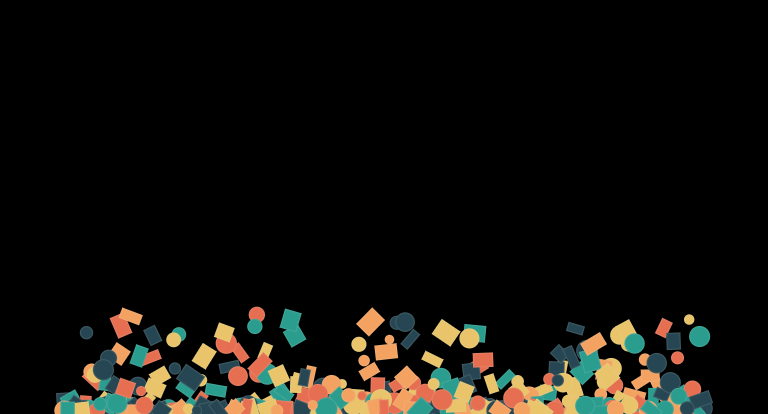
Write a WebGL 1 fragment shader that draws this background.

```glsl
precision highp float;
// A heap of paper confetti lying along the bottom of a black field.
// Each piece is a hashed disc or tilted card; heights follow a power law, so
// the floor is packed while only a few pieces reach the top of the heap.

uniform vec2 u_resolution;

#define PIECES 330        // number of confetti pieces
#define HALF_SPAN 0.775   // half width of the heap, in canvas heights
#define RISE 0.235        // height of the topmost centres
#define SETTLE 3.8        // larger values press more pieces to the floor
#define DISC_SHARE 0.46   // fraction of pieces that are discs
#define RIM 0.0022        // width of the pale outline
#define RIM_TINT 0.16     // strength of the pale outline

const vec3 SLATE = vec3(0.149, 0.275, 0.325);
const vec3 TEAL  = vec3(0.165, 0.616, 0.561);
const vec3 SAND  = vec3(0.914, 0.769, 0.416);
const vec3 AMBER = vec3(0.957, 0.635, 0.380);
const vec3 CORAL = vec3(0.906, 0.435, 0.318);

// Four values in 0..1 from one number
vec4 hash4(float n) {
  vec4 p = fract(vec4(n) * vec4(0.1031, 0.1030, 0.0973, 0.1099));
  p += dot(p, p.wzxy + 33.33);
  return fract((p.xxyz + p.yzzw) * p.zywx);
}

vec3 paperColor(float pick) {
  if (pick < 0.23) return SLATE;
  if (pick < 0.43) return TEAL;
  if (pick < 0.63) return SAND;
  if (pick < 0.82) return AMBER;
  return CORAL;
}

float boxDistance(vec2 p, vec2 halfSize) {
  vec2 q = abs(p) - halfSize;
  return length(max(q, 0.0)) + min(max(q.x, q.y), 0.0);
}

// Height of the heap: lower at the left end, with two dips near the middle
float heapHeight(float x) {
  float wideDip = (x + 0.14) / 0.045;
  float slimDip = (x - 0.43) / 0.035;
  float height = 1.0 - 0.22 * smoothstep(0.6, 0.75, -x);
  height -= 0.55 * exp(-wideDip * wideDip) + 0.3 * exp(-slimDip * slimDip);
  return RISE * height;
}

// Signed distance to a disc or a tilted card
float pieceDistance(vec2 p, vec4 form) {
  if (form.x < DISC_SHARE) return length(p) - mix(0.011, 0.027, form.y);
  float angle = 3.14159 * form.w;
  float c = cos(angle);
  float s = sin(angle);
  vec2 halfSize = vec2(mix(0.011, 0.022, form.y), mix(0.018, 0.028, form.z));
  return boxDistance(mat2(c, -s, s, c) * p, halfSize);
}

void main() {
  float pixel = 1.0 / u_resolution.y;
  vec2 pos = (gl_FragCoord.xy - vec2(0.5 * u_resolution.x, 0.0)) * pixel;
  vec3 color = vec3(0.0);

  // Nothing reaches above the heap
  if (pos.y < RISE + 0.05) {
    for (int i = 0; i < PIECES; i++) {
      float id = float(i) + 1.0;
      vec4 place = hash4(id);
      vec4 form = hash4(id + 517.0);

      // Golden-ratio steps spread the pieces evenly from side to side
      float x = HALF_SPAN * (2.0 * fract(id * 0.618034) - 1.0);
      float y = 0.008 + heapHeight(x) * pow(place.x, SETTLE);
      float d = pieceDistance(pos - vec2(x, y), form);

      vec3 fill = paperColor(place.y);
      float rim = smoothstep(-RIM - pixel, -RIM + pixel, d);
      vec3 paper = mix(fill, vec3(0.85, 0.9, 0.85), RIM_TINT * rim);
      color = mix(color, paper, clamp(0.5 - d / pixel, 0.0, 1.0));
    }
  }
  gl_FragColor = vec4(color, 1.0);
}
```
